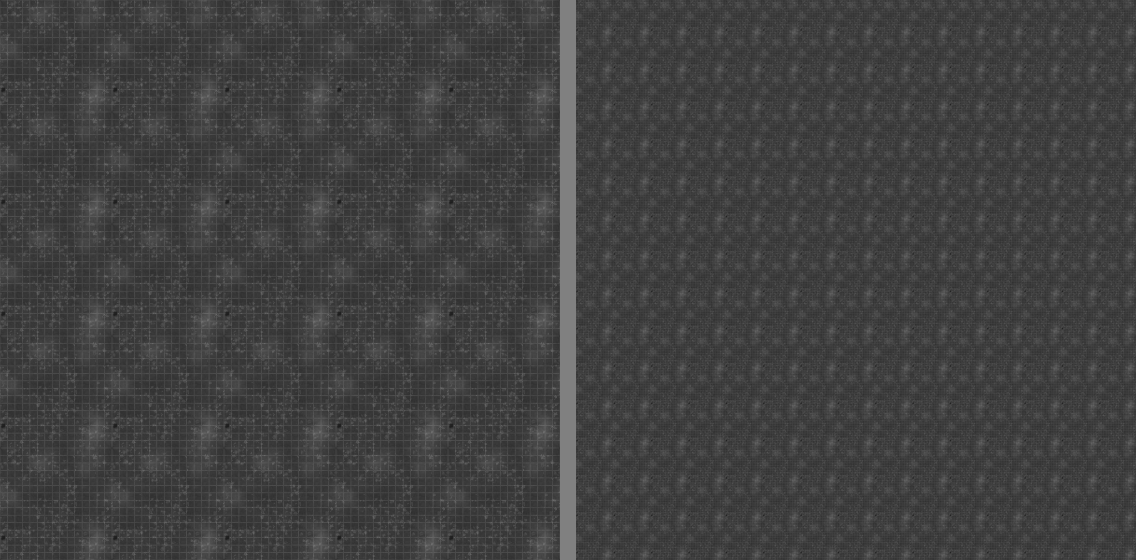
Left: one tile. Right: repeated 3 by 3.
Give the GLSL for this texture, as a WebGL 1 fragment shader.

```glsl
precision highp float;
// Dark grid of small square tiles with thin pale joints, worn by soft dusty
// clouds, flaked chips and one pit. A 15 by 15 tile patch repeats 5 by 5 times;
// dust is wrapped value noise, chips are wrapped cellular noise.

#define REPEATS 5.0
#define TILES 15.0
#define JOINT_WIDTH 0.085
#define JOINT_LIGHT 0.105
#define BASE_GREY 0.192
#define MOTTLE 0.045
#define CLOUD_LIGHT 0.105
#define CHIP_LIGHT 0.13
#define CHIP_GRID 40.0
#define GRAIN 0.025

uniform vec2 u_resolution;

float hash(vec2 p) {
  vec3 q = fract(vec3(p.xyx) * 0.1031);
  q += dot(q, q.yzx + 33.33);
  return fract((q.x + q.y) * q.z);
}

// Value noise over the patch, wrapping every "cells" lattice steps
float noise(vec2 p, float cells) {
  vec2 i = floor(p * cells);
  vec2 f = fract(p * cells);
  f = f * f * (3.0 - 2.0 * f);
  vec2 a = mod(i, cells);
  vec2 b = mod(i + 1.0, cells);
  float low = mix(hash(a), hash(vec2(b.x, a.y)), f.x);
  float high = mix(hash(vec2(a.x, b.y)), hash(b), f.x);
  return mix(low, high, f.y);
}

float layeredNoise(vec2 p, float cells) {
  float sum = 0.0;
  float weight = 0.5;
  for (int i = 0; i < 4; i++) {
    sum += weight * noise(p, cells);
    cells *= 2.0;
    weight *= 0.5;
  }
  return sum / 0.9375;
}

// Shortest offset from a centre on the wrapped patch
vec2 wrappedOffset(vec2 p, vec2 centre) {
  return fract(p - centre + 0.5) - 0.5;
}

float softBlob(vec2 p, vec2 centre, vec2 radius) {
  vec2 d = wrappedOffset(p, centre) / radius;
  return exp(-dot(d, d));
}

// Cellular chips: one ragged fleck of random size in some of the cells
float chips(vec2 p, float density, float blur) {
  vec2 q = p * CHIP_GRID;
  vec2 cell = floor(q);
  float cover = 0.0;
  for (int y = -1; y <= 1; y++) {
    for (int x = -1; x <= 1; x++) {
      vec2 c = cell + vec2(float(x), float(y));
      vec2 id = mod(c, CHIP_GRID);
      vec2 jitter = vec2(hash(id + 17.0), hash(id + 59.0));
      float radius = mix(0.15, 0.65, hash(id + 83.0));
      float chosen = step(hash(id + 101.0), density);
      float d = length(q - c - jitter) + 0.5 * (noise(p, 120.0) - 0.5);
      cover = max(cover, chosen * (1.0 - smoothstep(radius - blur, radius + blur, d)));
    }
  }
  return cover;
}

// Share of a pixel covered by a joint, for a signed distance in tiles
vec2 jointCoverage(vec2 d, float pixel) {
  float halfWidth = 0.5 * JOINT_WIDTH;
  vec2 upper = clamp(d + 0.5 * pixel, -halfWidth, halfWidth);
  vec2 lower = clamp(d - 0.5 * pixel, -halfWidth, halfWidth);
  return (upper - lower) / pixel;
}

void main() {
  vec2 patchPos = fract(gl_FragCoord.xy / u_resolution * REPEATS);
  float pixel = REPEATS / min(u_resolution.x, u_resolution.y);

  // Dust clouds, broken up by noise
  float dust = layeredNoise(patchPos, 9.0);
  vec2 warped = patchPos + 0.06 * (vec2(noise(patchPos, 7.0), noise(patchPos.yx, 8.0)) - 0.5);
  float cloud = softBlob(warped, vec2(0.85, 0.17), vec2(0.10, 0.15))
    + 0.7 * softBlob(warped, vec2(0.77, 0.90), vec2(0.09, 0.16))
    + 0.6 * softBlob(warped, vec2(0.39, 0.88), vec2(0.11, 0.11))
    + 0.8 * softBlob(warped, vec2(0.05, 0.56), vec2(0.10, 0.09));
  float grey = BASE_GREY + MOTTLE * dust + CLOUD_LIGHT * cloud * (0.4 + 0.9 * dust);

  // Slight shade differences between tiles, and fine grain
  vec2 tilePos = patchPos * TILES;
  grey += 0.014 * (hash(floor(tilePos) + 7.0) - 0.5);
  grey += GRAIN * (noise(patchPos, 90.0) - 0.5);

  // Joints, fading unevenly along their length
  vec2 joint = jointCoverage(fract(tilePos + 0.5) - 0.5, pixel * TILES);
  float fade = 0.65 + 0.6 * noise(patchPos, 32.0);
  grey += JOINT_LIGHT * max(joint.x, joint.y) * fade;

  // Chips gather in clusters
  float cluster = smoothstep(0.45, 0.75, noise(patchPos, 8.0) + 0.15 * cloud);
  float chip = chips(patchPos, 0.03 + 0.35 * cluster, 0.12 + 0.5 * pixel * CHIP_GRID);
  grey += CHIP_LIGHT * chip * (0.15 + 0.7 * noise(patchPos, 64.0));

  // Dark pit with a ragged rim
  float pit = length(wrappedOffset(patchPos, vec2(0.031, 0.2))) + 0.016 * (noise(patchPos, 60.0) - 0.5);
  grey = mix(grey, 0.10, 0.85 * (1.0 - smoothstep(0.010, 0.022 + 0.5 * pixel, pit)));

  gl_FragColor = vec4(vec3(grey), 1.0);
}
```
